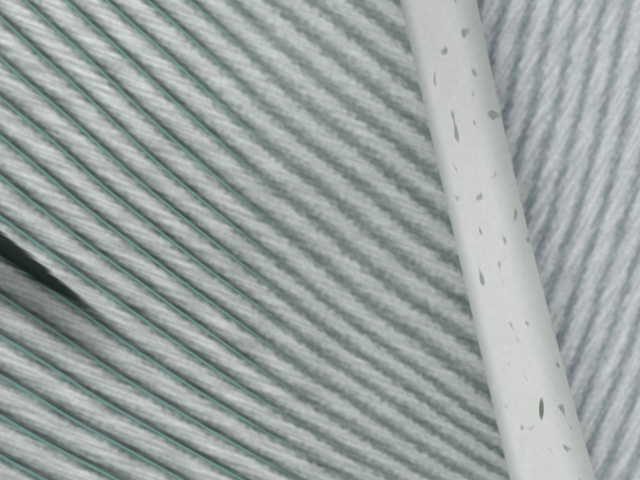
Write a WebGL 1 fragment shader that draws this texture.

```glsl
precision highp float;
// Close view of a pale feather: curved teal-lined barbs either side of a smooth tapering shaft.
uniform vec2 u_resolution;

const float BARB_PERIOD = 0.083;   // spacing of left barbs at the left border
const float BARB_PHASE = 0.035;
const float VANE_PERIOD = 0.052;   // spacing of right barbs
const float VANE_PHASE = 0.012;
const float STREAK_GAIN = 0.15;
const float GRAIN_GAIN = 0.07;
const vec3 BARB_DARK = vec3(0.40, 0.45, 0.435);
const vec3 BARB_LIGHT = vec3(0.705, 0.725, 0.715);
const vec3 TEAL = vec3(0.44, 0.61, 0.59);
const vec3 GAP = vec3(0.09, 0.12, 0.11);
const vec3 VANE_DARK = vec3(0.53, 0.57, 0.585);
const vec3 VANE_LIGHT = vec3(0.745, 0.76, 0.765);
const vec3 SHAFT_LIGHT = vec3(0.81, 0.82, 0.81);
const vec3 SHAFT_SHADE = vec3(0.62, 0.645, 0.635);
const vec3 SPOT = vec3(0.40, 0.42, 0.40);

vec2 gradientAt(vec2 cell) {
  float h = fract(sin(dot(cell, vec2(127.1, 311.7))) * 43758.55);
  return vec2(cos(h * 6.2832), sin(h * 6.2832));
}

float gradientNoise(vec2 p) {
  vec2 i = floor(p), f = fract(p);
  vec2 u = f * f * f * (f * (f * 6.0 - 15.0) + 10.0);
  float a = dot(gradientAt(i), f);
  float b = dot(gradientAt(i + vec2(1.0, 0.0)), f - vec2(1.0, 0.0));
  float c = dot(gradientAt(i + vec2(0.0, 1.0)), f - vec2(0.0, 1.0));
  float d = dot(gradientAt(i + vec2(1.0, 1.0)), f - vec2(1.0, 1.0));
  return mix(mix(a, b, u.x), mix(c, d, u.x), u.y);
}

float fbm(vec2 p) {
  float sum = 0.0, gain = 0.6;
  for (int i = 0; i < 3; i++) {
    sum += gain * gradientNoise(p);
    p = p * 2.1 + 17.3;
    gain *= 0.5;
  }
  return sum;
}

// Noise stretched along a unit direction.
float streaks(vec2 p, vec2 dir, vec2 scale) {
  return gradientNoise(vec2(dot(p, dir), dot(p, vec2(-dir.y, dir.x))) * scale);
}

// Label of the left barb curve through q (y points down): its height at x = 0.
float barbLevel(vec2 q) {
  float rise = q.y - 0.97 * q.x + 0.12 * q.x * q.x;
  return rise / (1.0 - (rise > 0.0 ? 0.45 : 0.12) * q.x);
}

vec3 leftVane(vec2 q, float grain) {
  float level = barbLevel(q);
  float inner = smoothstep(0.3, 0.75, q.x - 0.25 * (q.y - 0.5));
  float ragged = gradientNoise(q * 75.0) * mix(0.08, 0.16, inner);
  float phase = (level - BARB_PHASE) / BARB_PERIOD + 0.12 * gradientNoise(q * 4.0);
  float t = fract(phase + ragged);

  // Pale ridge with its shadow gathered above the next quill line.
  float ridge = smoothstep(0.0, 0.32, t) * (1.0 - smoothstep(0.48, 0.97, t));
  float contrast = mix(1.0, 0.72, inner);
  ridge = mix(0.62, ridge, contrast);
  float hair = streaks(q, vec2(0.94, 0.34), vec2(13.0, 115.0));
  vec3 col = mix(BARB_DARK, BARB_LIGHT, ridge);
  col += STREAK_GAIN * hair * mix(1.0, 0.5, inner) + GRAIN_GAIN * grain;

  // Broad light: brighter at the top, dimmer beside the shaft and low down.
  col += 0.05 * (1.0 - smoothstep(0.0, 0.55, q.y)) + 0.04 * fbm(q * 3.0);
  float shaftGap = 0.833 + 0.2295 * q.y - q.x;
  col -= 0.07 * exp(-max(shaftGap, 0.0) * 16.0);

  // Thin teal quills with a dark flank.
  float s = fract(phase + 0.5) - 0.5;
  float reach = 1.0 - smoothstep(0.42, 0.64, q.x - 0.12 * (q.y - 0.5));
  float quill = 1.0 - smoothstep(0.025, 0.065, abs(s));
  float flank = 1.0 - smoothstep(0.03, 0.14, abs(s + 0.09));
  col *= 1.0 - 0.22 * flank * reach;
  col = mix(col, TEAL, 0.75 * quill * reach);

  // Split between barbs: a dark tapering wedge and its soft shade.
  float shade = smoothstep(0.48, 0.53, level) * (1.0 - smoothstep(0.57, 0.69, level));
  col *= 1.0 - 0.30 * shade * (1.0 - smoothstep(0.06, 0.34, q.x));
  float halfWidth = 0.026 * (1.0 - smoothstep(0.0, 0.27, q.x));
  float split = 1.0 - smoothstep(-0.008, 0.008, abs(level - 0.508 + 0.01 * hair) - halfWidth);
  return mix(col, GAP, 0.88 * split * (1.0 - smoothstep(0.13, 0.25, q.x)));
}

vec3 rightVane(vec2 q, float grain) {
  float level = q.x + 0.2 * q.y + 0.12 * q.y * q.y;
  float phase = (level - VANE_PHASE) / VANE_PERIOD + 0.2 * gradientNoise(q * 5.0);
  float wave = 0.5 + 0.5 * cos(6.2832 * (phase + 0.12 * gradientNoise(q * 65.0)));
  vec3 col = mix(VANE_LIGHT, VANE_DARK, 0.85 * wave * wave);
  col += 0.10 * streaks(q, vec2(0.5, -0.866), vec2(15.0, 95.0)) + GRAIN_GAIN * grain;
  float shaftGap = max(q.x - 0.993 - 0.248 * q.y, 0.0);
  return col - 0.19 * exp(-shaftGap * 19.0) * (1.0 - 0.45 * q.y);
}

vec3 shaft(vec2 q, float across, float grain) {
  float body = smoothstep(-0.05, 0.18, across) * (1.0 - 0.75 * smoothstep(0.6, 1.05, across));
  vec3 col = mix(SHAFT_SHADE, SHAFT_LIGHT, body);
  col -= 0.055 * (1.0 - smoothstep(0.0, 0.6, q.y));
  col += 0.03 * fbm(q * vec2(18.0, 7.0)) + 0.03 * grain;
  float fleck = smoothstep(0.36, 0.52, gradientNoise(vec2(q.x - 0.24 * q.y, q.y) * vec2(48.0, 23.0) + 4.0));
  vec2 scar = (q - vec2(1.128, 0.852)) / vec2(0.006, 0.026);
  fleck = max(0.5 * fleck, 0.85 * (1.0 - smoothstep(0.5, 1.1, length(scar))));
  return mix(col, SPOT, fleck * smoothstep(0.05, 0.2, across));
}

void main() {
  vec2 q = gl_FragCoord.xy / u_resolution.y;
  q.x *= 4.0 / 3.0 * u_resolution.y / u_resolution.x;
  q.y = 1.0 - q.y;
  float grain = fbm(q * 85.0);
  float leftEdge = 0.833 + 0.2295 * q.y;
  float rightEdge = 0.993 + 0.248 * q.y - 0.012 * sin(3.1416 * q.y);
  float across = (q.x - leftEdge) / (rightEdge - leftEdge);
  vec3 col = mix(leftVane(q, grain), rightVane(q, grain), step(0.5, across));
  float cover = smoothstep(-0.003, 0.003, q.x - leftEdge) * smoothstep(-0.003, 0.003, rightEdge - q.x);
  col = mix(col, shaft(q, across, grain), cover);
  gl_FragColor = vec4(clamp(col, 0.0, 1.0), 1.0);
}
```
